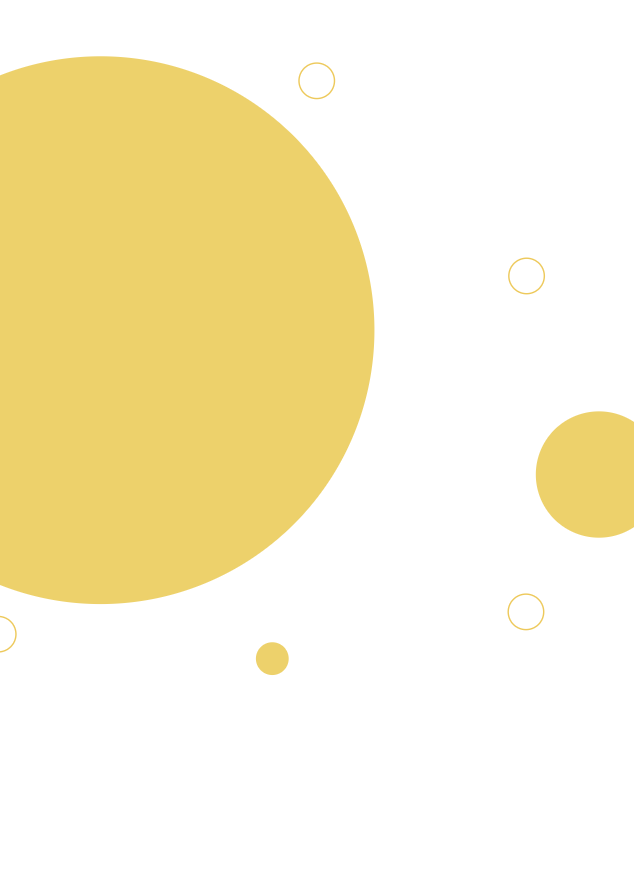
This background is drawn by a Shadertoy shader. Its source:

```glsl
#define PAPER vec3(1.0)
#define GOLD vec3(0.93, 0.82, 0.42)
#define LINE_GOLD vec3(0.93, 0.79, 0.36)
#define RING_RADIUS 0.0198
#define RING_WIDTH 0.0016

// Discs: centre and radius, in units of canvas height
const vec3 DISCS[3] = vec3[3](
    vec3(0.1122, 0.6315, 0.3057),
    vec3(0.6685, 0.4704, 0.0705),
    vec3(0.3039, 0.2649, 0.0183));

// Ring centres, in units of canvas height
const vec2 RINGS[4] = vec2[4](
    vec2(0.3535, 0.9098),
    vec2(0.5877, 0.6920),
    vec2(0.5870, 0.3171),
    vec2(-0.0020, 0.2922));

float circleDistance(vec2 p, vec2 centre, float radius) {
    return length(p - centre) - radius;
}

// Coverage of a shape whose edge is one pixel soft
float fillMask(float dist, float pixel) {
    return clamp(0.5 - dist / pixel, 0.0, 1.0);
}

// Coverage of a line, kept correct when thinner than a pixel
float strokeMask(float dist, float width, float pixel) {
    return fillMask(dist - 0.5 * width, pixel)
         - fillMask(dist + 0.5 * width, pixel);
}

void mainImage(out vec4 fragColor, in vec2 fragCoord) {
    vec2 p = fragCoord / iResolution.y;
    float pixel = 1.0 / iResolution.y;
    vec3 color = PAPER;

    // Solid discs
    for (int i = 0; i < DISCS.length(); i++) {
        float dist = circleDistance(p, DISCS[i].xy, DISCS[i].z);
        color = mix(color, GOLD, fillMask(dist, pixel));
    }

    // Thin outlined rings
    for (int i = 0; i < RINGS.length(); i++) {
        float dist = circleDistance(p, RINGS[i], RING_RADIUS);
        color = mix(color, LINE_GOLD, strokeMask(dist, RING_WIDTH, pixel));
    }

    fragColor = vec4(color, 1.0);
}
```
